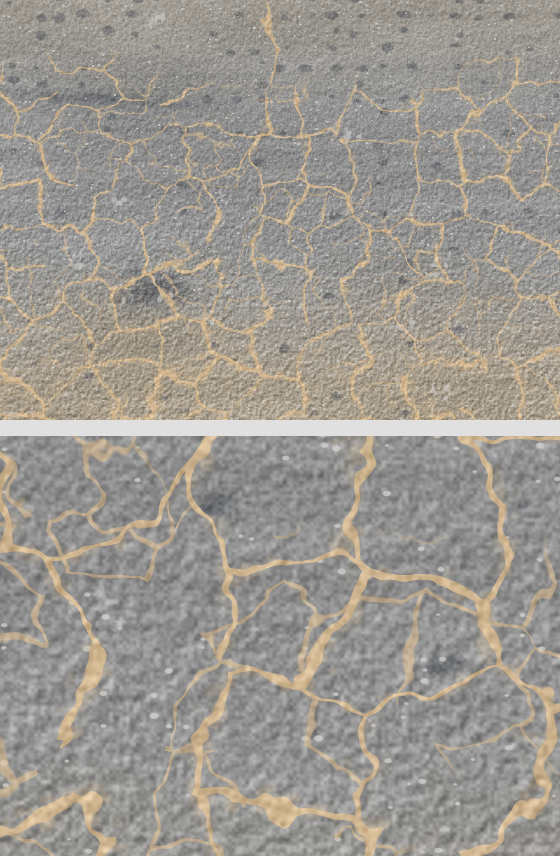
Top, the full canvas; bottom, a detail of the centre.
Reproduce this texture procedurally as a Shadertoy shader.

```glsl
// Sunlit cracked asphalt with sandy dust packed into the cracks.
// Warped Voronoi borders form the crack network; embossed value noise
// gives the gravel relief, and scattered blots add stains and pale chips.

const vec3 DUSTY_ROAD = vec3(0.645, 0.605, 0.540);
const vec3 GREY_ROAD = vec3(0.565, 0.567, 0.565);
const vec3 FAR_ROAD = vec3(0.635, 0.618, 0.585);
const vec3 SAND = vec3(0.840, 0.725, 0.560);
const vec3 OIL = vec3(0.340, 0.350, 0.375);
const vec3 CHALK = vec3(0.830, 0.830, 0.820);

float hash(vec2 p) {
    vec3 h = fract(p.xyx * 0.1031);
    h += dot(h, h.yzx + 33.33);
    return fract((h.x + h.y) * h.z);
}

vec2 hash2(vec2 p) {
    return vec2(hash(p), hash(p + vec2(57.0, 113.0)));
}

float noise(vec2 p) {
    vec2 i = floor(p), f = fract(p);
    f = f * f * (3.0 - 2.0 * f);
    return mix(mix(hash(i), hash(i + vec2(1, 0)), f.x),
               mix(hash(i + vec2(0, 1)), hash(i + vec2(1, 1)), f.x), f.y);
}

float fbm(vec2 p) {
    float sum = 0.0, gain = 0.53;
    for (int i = 0; i < 4; i++) {
        sum += gain * noise(p);
        p = p * 2.03 + 17.0;
        gain *= 0.5;
    }
    return sum;
}

vec2 noise2(vec2 p) {
    return vec2(noise(p), noise(p + 41.0)) - 0.5;
}

// Coverage of Voronoi borders; each border has its own width or is missing.
float crackNet(vec2 q, float halfWidth, float soft, float missing) {
    vec2 cell = floor(q), f = fract(q), nearest = vec2(0), nearestId = cell;
    float best = 8.0;
    for (int y = -1; y <= 1; y++)
    for (int x = -1; x <= 1; x++) {
        vec2 g = vec2(x, y);
        vec2 r = g + 0.1 + 0.8 * hash2(cell + g) - f;
        if (dot(r, r) < best) {
            best = dot(r, r);
            nearest = r;
            nearestId = cell + g;
        }
    }
    float cover = 0.0;
    for (int y = -2; y <= 2; y++)
    for (int x = -2; x <= 2; x++) {
        vec2 id = cell + vec2(x, y);
        vec2 r = vec2(x, y) + 0.1 + 0.8 * hash2(id) - f;
        vec2 across = r - nearest;
        if (dot(across, across) < 0.0001) continue;
        float d = dot(0.5 * (nearest + r), normalize(across));
        float strength = hash(nearestId + id + 0.5);
        float w = halfWidth * mix(0.45, 1.45, strength);
        float line = 1.0 - smoothstep(w - soft, w + soft, d);
        cover = max(cover, line * step(missing, strength));
    }
    return cover;
}

// One ragged flattened blot per grid cell, kept with the given chance.
float blots(vec2 p, float scale, float chance, float ragged) {
    vec2 q = p * scale * vec2(1.0, 1.5), id = floor(q);
    vec2 d = fract(q) - 0.3 - 0.4 * hash2(id);
    float radius = mix(0.10, 0.27, hash(id + 7.0));
    float edge = length(d) + ragged * (noise(p * 120.0) - 0.5);
    return (1.0 - smoothstep(radius - 0.07, radius + 0.07, edge)) * step(hash(id + 23.0), chance);
}

float gravel(vec2 p) {
    return noise(p * 125.0) + 0.6 * noise(p * 240.0 + 9.0);
}

void mainImage(out vec4 fragColor, in vec2 fragCoord) {
    vec2 p = fragCoord / iResolution.y;
    float pixel = 1.0 / iResolution.y;
    float patches = fbm(p * vec2(3.0, 5.0));
    float near = 1.0 - smoothstep(0.05, 0.48, p.y + 0.25 * (patches - 0.5));

    // Road tone with faint sideways streaks
    vec3 col = mix(GREY_ROAD, DUSTY_ROAD, near);
    col = mix(col, FAR_ROAD, smoothstep(0.72, 0.98, p.y));
    col += 0.09 * (patches - 0.5) + 0.05 * (noise(p * vec2(3.0, 55.0)) - 0.5);

    // Oil stain, tyre smear and small dark drips
    vec2 stain = (p - vec2(0.375, 0.305)) / vec2(0.115, 0.075);
    float oil = 0.65 * (1.0 - smoothstep(0.25, 1.1, length(stain) + 1.1 * (fbm(p * 22.0) - 0.5)));
    float smear = exp(-pow((p.y - 0.775 + 0.05 * p.x) / 0.014, 2.0));
    oil = max(oil, 0.5 * smear * (1.0 - smoothstep(0.3, 0.6, p.x)) * noise(p * 40.0) * 1.5);
    float drips = blots(p, 17.0, mix(0.10, 0.55, smoothstep(0.6, 0.9, p.y)), 0.12);
    col = mix(col, OIL, max(oil, 0.5 * drips));

    // Gravel lit from the upper left, coarser toward the viewer
    float relief = gravel(p) - gravel(p + vec2(-0.0028, 0.0036));
    col += relief * mix(0.10, 0.20, 1.0 - smoothstep(0.1, 0.9, p.y));
    col += 0.13 * (noise(p * 370.0) - 0.5);

    // Chalky patches and bright stone chips
    float chalk = blots(p + 3.0, 9.0, 0.12, 0.3) * smoothstep(0.48, 0.72, noise(p * 95.0));
    float chips = blots(p + 5.0, 75.0, 0.07, 0.0);
    col = mix(col, CHALK, max(0.6 * chalk, 0.75 * chips));

    // Wandering crack networks, fading out at the far edge
    vec2 q = p + 0.040 * noise2(p * 13.0) + 0.017 * noise2(p * 42.0) + 0.005 * noise2(p * 110.0);
    q.y += 0.13 * q.y * q.y;
    float rough = 0.3 + 0.8 * noise(p * 75.0) + 0.7 * noise(p * 9.0 + 5.0);
    float extent = 1.0 - smoothstep(0.80, 0.87, p.y + 0.16 * (noise(p * 5.0) - 0.5));
    float cracks = crackNet(q * 8.3, 0.027 * rough, 8.3 * pixel, 0.13);
    float hairs = crackNet(q * 14.0 + 31.0, 0.022 * rough, 14.0 * pixel, 0.45);
    hairs *= smoothstep(0.42, 0.60, noise(p * 6.0 + 13.0));
    float lone = abs(q.x - 0.635 - 0.03 * (noise(p.yy * 9.0) - 0.5));
    lone = (1.0 - smoothstep(0.0, 0.0035 * rough + pixel, lone)) * smoothstep(0.77, 0.82, p.y);
    float sand = max(max(cracks, 0.75 * hairs) * extent, lone);

    // Loose sand gathered around cracks and over the near ground
    float halo = crackNet(q * 8.3, 0.07 * rough, 0.06, 0.13) * extent;
    float loose = halo * smoothstep(0.50, 0.75, noise(p * 100.0 + 3.0));
    loose = max(loose * mix(0.30, 0.55, near), 0.25 * near * smoothstep(0.55, 0.8, fbm(p * 28.0)));
    vec3 sandColor = SAND + 0.12 * relief + 0.12 * (noise(p * 260.0) - 0.5);
    col = mix(col, sandColor, max(0.88 * sand, loose));

    fragColor = vec4(clamp(col, 0.0, 1.0), 1.0);
}
```
